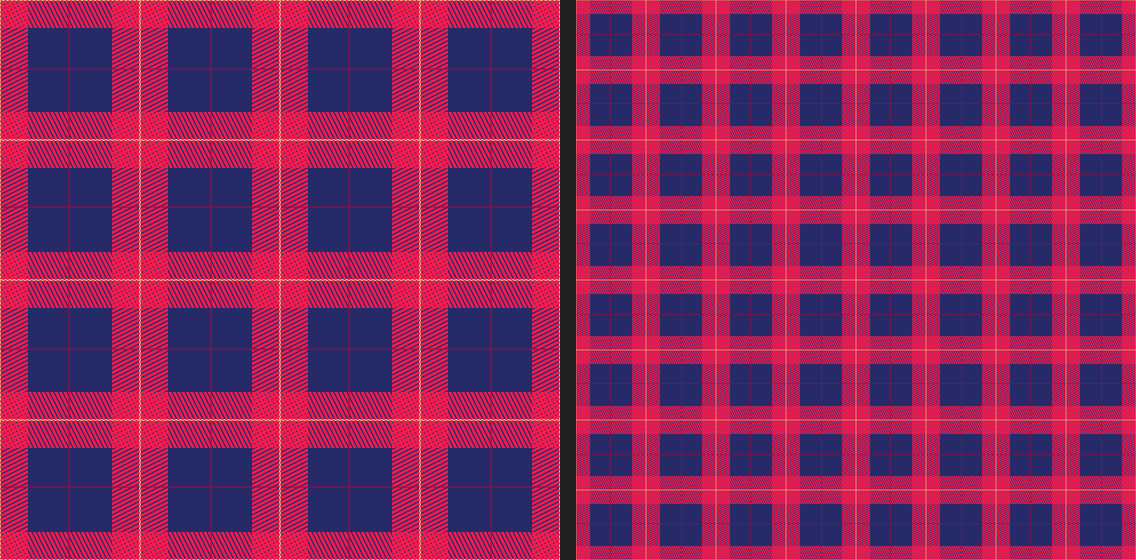
Left, the tile; right, the same tile 2 across and 2 down.
A WebGL 2 fragment shader for this pattern:

```glsl
#version 300 es
precision highp float;
// Tartan of navy squares and red bands woven as slanted twill; where two
// bands cross, their twills multiply into dots. Twisted crimson and cream
// threads run through the squares and along the middle of the bands.

uniform vec2 u_resolution;
out vec4 fragColor;

const float REPEATS = 4.0;             // cells across and down
const float RIBS = 128.0;              // twill ribs across the canvas, even
const float RIB_DUTY = 0.335;          // navy share of each rib
const float BAND_HALF = 0.2;           // half width of a red band, in cells
const float CREAM_HALF = 0.0070;       // thread half widths, in cells
const float CRIMSON_HALF = 0.0052;
const float CREAM_DUTY = 0.64;         // visible share of each thread twist
const float CRIMSON_DUTY = 0.8;
const float GAP_SHADE = 0.65;          // dark tint between cream twists
const vec2 CENTRE_EVEN = vec2(0.493, 0.521); // crimson place in even cells
const vec2 CENTRE_ODD = vec2(0.508, 0.505);  // and in odd cells

const vec3 NAVY = vec3(0.153, 0.165, 0.408);
const vec3 RED = vec3(0.957, 0.110, 0.310);
const vec3 CRIMSON = vec3(0.640, 0.035, 0.230);
const vec3 CREAM = vec3(0.985, 0.740, 0.520);

// Smooth coverage of a strip, from the distance to its centre line.
vec2 strip(vec2 dist, float halfWidth, float pixel) {
    return clamp((halfWidth - dist) / pixel + 0.5, 0.0, 1.0);
}

// Repeating stripes that fill the share 'duty' of each unit of phase.
vec2 stripes(vec2 phase, float duty, float phasePerPixel) {
    return strip(abs(fract(phase) - 0.5), 0.5 * duty, phasePerPixel);
}

// Lay a vertical and a horizontal thread over the cloth.
vec3 weave(vec3 cloth, vec3 thread, vec2 cover) {
    return mix(cloth, thread, max(cover.x, cover.y));
}

void main() {
    vec2 uv = gl_FragCoord.xy / u_resolution;
    float pixel = 1.0 / min(u_resolution.x, u_resolution.y);
    float cellPixel = pixel * REPEATS;

    vec2 cell = uv * REPEATS;
    vec2 local = fract(cell);
    vec2 edgeDist = min(local, 1.0 - local);

    // Twill: x belongs to vertical bands, y to horizontal ones.
    vec2 ribPhase = RIBS * vec2(uv.y - 0.5 * uv.x, uv.x + 0.5 * uv.y);
    vec2 ribs = stripes(ribPhase, RIB_DUTY, RIBS * 1.118 * pixel);
    vec2 bands = strip(edgeDist, BAND_HALF, cellPixel);
    vec2 navy = mix(vec2(1.0), ribs, bands);
    vec3 color = mix(RED, NAVY, navy.x * navy.y);

    // Steep twists that break up the thin threads.
    vec2 twistPhase = RIBS * vec2(uv.y - 2.0 * uv.x, uv.x + 2.0 * uv.y);
    float twistPixel = RIBS * 2.236 * pixel;

    // Crimson threads, set slightly off centre in alternate cells.
    vec2 centre = mix(CENTRE_EVEN, CENTRE_ODD, mod(floor(cell), 2.0));
    vec2 crimson = strip(abs(local - centre), CRIMSON_HALF, cellPixel);
    color = weave(color, CRIMSON,
                  crimson * stripes(twistPhase, CRIMSON_DUTY, twistPixel));

    // Cream threads along the bands, shaded between the twists.
    vec2 cream = strip(edgeDist, CREAM_HALF, cellPixel);
    color = weave(color, CRIMSON, cream * GAP_SHADE);
    color = weave(color, CREAM,
                  cream * stripes(twistPhase, CREAM_DUTY, twistPixel));

    fragColor = vec4(color, 1.0);
}
```
